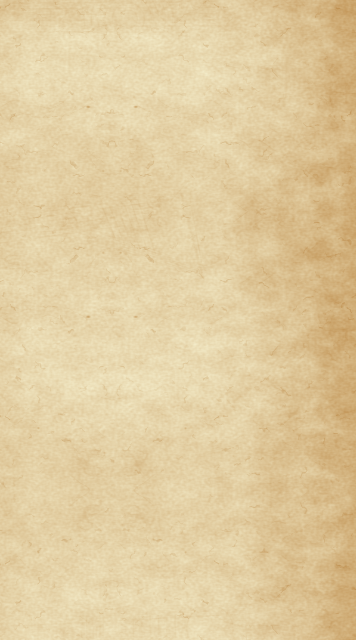
Give the GLSL for this texture, as a Shadertoy shader.

```glsl
// Aged parchment with mirrored mottling, a brown right edge and faint drafting lines.

float hash(vec2 p) {
    vec3 q = fract(p.xyx * vec3(0.1031, 0.1030, 0.0973));
    q += dot(q, q.yzx + 33.33);
    return fract((q.x + q.y) * q.z);
}

vec2 gradient(vec2 cell) {
    float angle = 6.2832 * hash(cell);
    return vec2(cos(angle), sin(angle));
}

float gradientNoise(vec2 p) {
    vec2 i = floor(p), f = fract(p);
    vec2 w = f * f * f * (f * (f * 6.0 - 15.0) + 10.0);
    vec2 e = vec2(1.0, 0.0);
    return mix(mix(dot(gradient(i), f), dot(gradient(i + e), f - e), w.x),
               mix(dot(gradient(i + e.yx), f - e.yx), dot(gradient(i + 1.0), f - 1.0), w.x), w.y);
}

float fbm(vec2 p) {
    float sum = 0.0, gain = 1.0;
    for (int i = 0; i < 5; i++) {
        sum += gain * gradientNoise(p);
        p = mat2(1.6, 1.2, -1.2, 1.6) * p + 7.3;
        gain *= 0.7;
    }
    return sum;
}

float segmentDistance(vec2 p, vec2 a, vec2 b) {
    vec2 d = b - a;
    return length(p - a - d * clamp(dot(p - a, d) / dot(d, d), 0.0, 1.0));
}

float stroke(float dist, float width) {
    float soft = max(width, 0.7 / iResolution.y);
    return 1.0 - smoothstep(0.0, 2.0 * soft, dist);
}

float blob(vec2 p, vec2 center, vec2 radius) {
    vec2 d = (p - center) / radius;
    return exp(-dot(d, d));
}

// Short curved fibres, one at most in each cell
float fibres(vec2 p, float scale, float density) {
    float ink = 0.0;
    vec2 base = floor(p * scale);
    for (int y = -1; y <= 1; y++)
    for (int x = -1; x <= 1; x++) {
        vec2 cell = base + vec2(x, y);
        vec2 d = p * scale - cell - vec2(hash(cell + 3.7), hash(cell + 8.1));
        float angle = (hash(cell + 5.3) - 0.5) * 2.4;
        d = mat2(cos(angle), -sin(angle), sin(angle), cos(angle)) * d;
        d.y += 1.5 * d.x * d.x * (hash(cell + 2.9) - 0.5) + 0.15 * gradientNoise(p * scale * 5.0);
        float reach = 0.06 + 0.24 * hash(cell + 9.4);
        float dist = segmentDistance(d, vec2(-reach, 0), vec2(reach, 0)) / scale;
        ink += step(hash(cell + 1.9), density) * stroke(dist, 0.001) * hash(cell + 6.2);
    }
    return ink;
}

// Faint construction drawing across the middle, top and bottom
float drafting(vec2 p) {
    float ink = 0.0;
    for (int i = 0; i < 6; i++) {
        float t = float(i) / 5.0;
        ink += 0.6 * stroke(segmentDistance(p, vec2(0, 0.66 - 0.04 * t), vec2(0.285 - 0.09 * t, 0.698 - 0.05 * t)), 0.0008);
        ink += 0.7 * stroke(segmentDistance(p, vec2(0.16 + 0.055 * t, 0.675 + 0.012 * t), vec2(0.182 + 0.06 * t, 0.622 - 0.018 * t)), 0.001);
        ink += 0.5 * stroke(segmentDistance(p, vec2(0.175 + 0.01 * t, 0.63 - 0.02 * t), vec2(0.315, 0.585 - 0.018 * t)), 0.0008);
        ink += 0.5 * stroke(abs(length(p - vec2(0.2, 0.97)) - 0.014 - 0.055 * t), 0.001) * smoothstep(0.94, 0.96, p.y);
        ink += 0.5 * stroke(segmentDistance(p, vec2(0.02, 0.95 + 0.045 * t), vec2(0.34, 0.95 + 0.048 * t)), 0.0008);
        ink += 0.6 * stroke(segmentDistance(p, vec2(0.208 + 0.065 * t, 0.006), vec2(0.208 + 0.065 * t, 0.038)), 0.0012);
        ink += 0.6 * stroke(segmentDistance(p, vec2(0.135 + 0.026 * t, 0.004), vec2(0.135 + 0.026 * t, 0.034)), 0.001);
    }
    ink += stroke(segmentDistance(p, vec2(0.284, 0.695), vec2(0.316, 0.567)), 0.002);
    ink += stroke(segmentDistance(p, vec2(0.296, 0.69), vec2(0.314, 0.59)), 0.001);
    ink += 0.7 * stroke(segmentDistance(p, vec2(0.265, 0.685), vec2(0.3, 0.725)), 0.001);
    ink += 0.7 * stroke(segmentDistance(p, vec2(0.03, 0.022), vec2(0.37, 0.04)), 0.001);
    ink += 0.7 * stroke(abs(length(p - vec2(0.327, 0.018)) - 0.036), 0.001);
    return ink * (0.6 + 0.8 * gradientNoise(p * 45.0));
}

void mainImage(out vec4 fragColor, in vec2 fragCoord) {
    vec2 uv = fragCoord / iResolution.xy;
    vec2 p = vec2(uv.x * 0.5547, uv.y);
    // Fold the sheet about one vertical and two horizontal axes
    vec2 fold = vec2(abs(p.x - 0.1745), abs(mod(p.y + 0.201, 0.87) - 0.435));

    // Broad light and shade
    float mottle = fbm(fold * vec2(13.0, 20.0) + 4.0);
    float shade = 0.16 + 0.17 * mottle + 0.13 * fbm(p * vec2(30.0, 40.0) + 31.0);
    shade += 0.17 * blob(p, vec2(0.17, 0.69), vec2(0.28, 0.1));
    shade += 0.15 * blob(fold, vec2(0.11, 0.06), vec2(0.07, 0.04));
    shade += 0.1 * blob(p, vec2(0.17, 0.24), vec2(0.2, 0.12));
    shade -= 0.1 * blob(p, vec2(0.2, 0.4), vec2(0.18, 0.06));
    shade -= 0.07 * blob(p, vec2(0.18, 0.88), vec2(0.2, 0.06));
    shade += 0.16 * smoothstep(0.94, 1.0, p.y) + 0.1 * smoothstep(0.06, 0.0, p.x);

    // Brown stain along the right edge
    float reach = uv.x + 0.05 * mottle + 0.06 * fbm(p * 9.0 + 12.0);
    shade += 0.52 * smoothstep(0.6, 0.98, reach) + 0.3 * smoothstep(0.86, 1.03, reach);
    shade += 0.22 * blob(p, vec2(0.46, 0.6), vec2(0.1, 0.09));
    shade += 0.22 * blob(p, vec2(0.42, 0.23), vec2(0.06, 0.12));
    shade -= 0.18 * blob(p, vec2(0.47, 0.25), vec2(0.035, 0.07));

    // Creases, fibres, flecks, drawing and paper grain
    float crease = abs(gradientNoise(fold * vec2(26.0, 38.0) + 0.2 * mottle));
    shade += 0.12 * smoothstep(0.07, 0.0, crease) * smoothstep(-0.1, 0.5, mottle);
    shade += 0.4 * fibres(fold, 30.0, 0.6) + 0.3 * fibres(p + 2.0, 48.0, 0.4);
    shade += 0.9 * stroke(length((fold - vec2(0.037, 0.271)) * vec2(0.6, 1.0)), 0.0015);
    shade += 0.5 * stroke(length(fold - vec2(0.1146, 0.097)), 0.0015);
    shade += 0.4 * stroke(length(fold - vec2(0.0135, 0.371)), 0.0015);
    shade += 0.2 * drafting(p);
    shade += 0.19 * gradientNoise(p * 207.0) + 0.14 * gradientNoise(p * vec2(150.0, 330.0));

    vec3 paper = mix(vec3(0.925, 0.872, 0.72), vec3(0.81, 0.67, 0.455), shade);
    fragColor = vec4(clamp(paper, 0.0, 1.0), 1.0);
}
```
